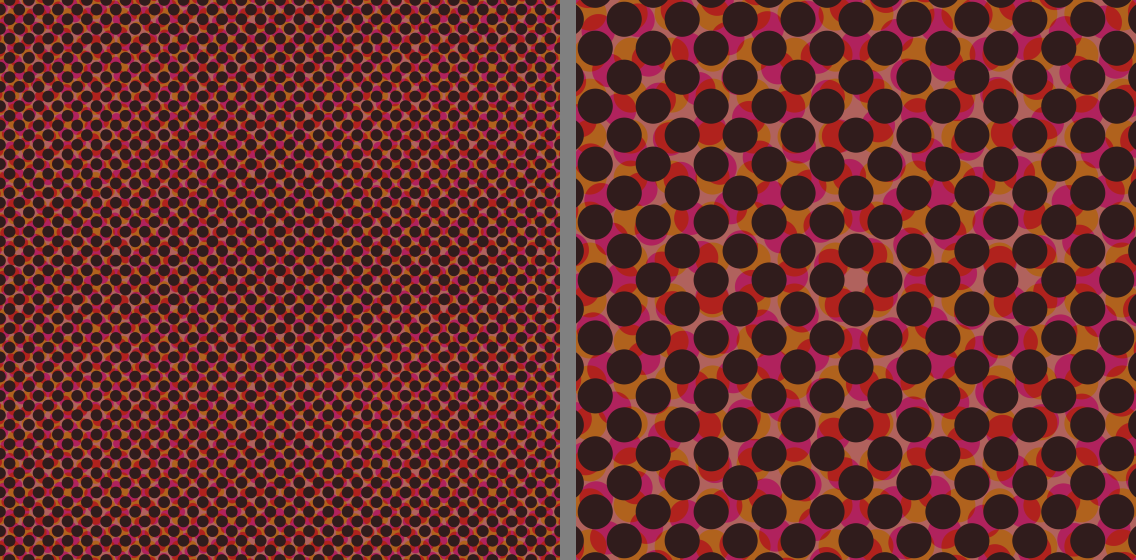
Left: the whole. Right: its middle third, enlarged.
A WebGL 1 fragment shader for this pattern:

```glsl
precision mediump float;
// Overprinted halftone: magenta and yellow dot screens at different angles
// tint a salmon paper, and a heavy black screen at 45 degrees covers most of it.
// Each screen is a rotated unit grid holding one round dot per cell.

uniform vec2 u_resolution;

// Ink coverage of a dot screen turned by angle, in degrees
float dotScreen(vec2 p, float angle, float radius, float softness) {
  float a = radians(angle);
  vec2 axis = vec2(cos(a), sin(a));
  vec2 grid = vec2(dot(p, axis), dot(p, vec2(-axis.y, axis.x)));
  float d = length(fract(grid) - 0.5) - radius;
  return 1.0 - smoothstep(-softness, softness, d);
}

void main() {
  // 41 cells per canvas side, measured from the centre
  float cells = 41.0;
  float side = min(u_resolution.x, u_resolution.y);
  vec2 p = (gl_FragCoord.xy - 0.5 * u_resolution) / side * cells;
  float softness = 0.65 * cells / side;

  float magenta = dotScreen(p, 15.0, 0.41, softness);
  float yellow = dotScreen(p, 0.0, 0.415, softness);
  float black = dotScreen(p, 45.0, 0.428, softness);

  // Magenta absorbs green, yellow absorbs blue
  vec3 color = vec3(0.69, 0.385, 0.365);
  color.g = mix(color.g, 0.135, magenta);
  color.b = mix(color.b, 0.115, yellow);

  // Black prints last, nearly opaque
  color = mix(color, vec3(0.19, 0.11, 0.11), black);
  gl_FragColor = vec4(color, 1.0);
}
```
